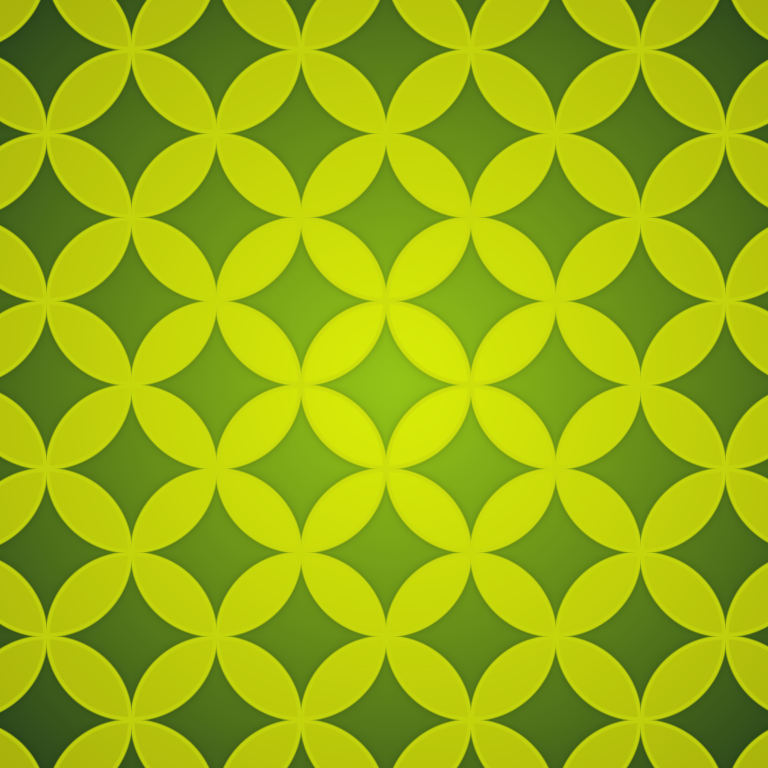
A Shadertoy shader for this pattern:

```glsl
// Interlaced circles whose overlaps form yellow petals over green, four-pointed gaps.
// A folded diagonal lattice gives the signed distance to the petals; a radial
// glow lights both layers, with a thin rim and a faint shadow along each petal.

const vec2 LATTICE_CENTER = vec2(0.5026, 0.4987);
const vec2 HALF_PERIOD = vec2(0.1105, 0.1091);
const vec2 GLOW_CENTER = vec2(0.515, 0.5);

const vec3 GREEN_BRIGHT = vec3(0.58, 0.77, 0.09);
const vec3 GREEN_DARK = vec3(0.16, 0.27, 0.11);
const vec3 PETAL_BRIGHT = vec3(0.85, 0.93, 0.03);
const vec3 PETAL_DARK = vec3(0.66, 0.70, 0.045);
const vec3 RIM_COLOR = vec3(0.78, 0.85, 0.05);

// Signed distance to the overlaps of neighbouring circles, in canvas units.
float petalDistance(vec2 p, vec2 center, vec2 halfPeriod) {
    vec2 q = (p - center) / halfPeriod;
    vec2 diagonal = 0.5 * vec2(q.x + q.y, q.x - q.y);
    vec2 f = abs(fract(diagonal + 0.5) - 0.5);

    // The second nearest circle bounds the petal; its radius is sqrt(0.5).
    vec2 toSecond = vec2(1.0 - max(f.x, f.y), min(f.x, f.y));
    float unitLength = length(halfPeriod);
    return (length(toSecond) - sqrt(0.5)) * unitLength;
}

// Falloff from 0 at the glow center to 1 near the canvas corners.
float glowFalloff(vec2 p, vec2 center, float radius) {
    return pow(min(length(p - center) / radius, 1.0), 1.15);
}

// Antialiased coverage of the region where d is negative.
float coverage(float d, float softness) {
    return 1.0 - smoothstep(-softness, softness, d);
}

void mainImage(out vec4 fragColor, in vec2 fragCoord) {
    vec2 p = fragCoord / iResolution.y;
    float softness = max(0.0016, 0.75 / iResolution.y);
    float falloff = glowFalloff(p, GLOW_CENTER, 0.7);

    // Slight outward growth fuses the petals where their tips meet.
    float d = petalDistance(p, LATTICE_CENTER, HALF_PERIOD) - 0.0014;

    // Green ground with a soft shadow beside the petals
    vec3 color = mix(GREEN_BRIGHT, GREEN_DARK, falloff);
    color *= 1.0 - 0.14 * exp(-max(d, 0.0) / 0.004);

    // Petal fill and its translucent rim
    vec3 petal = mix(PETAL_BRIGHT, PETAL_DARK, falloff);
    float rim = 1.0 - coverage(d + 0.0055, softness);
    petal = mix(petal, RIM_COLOR, 0.6 * rim);
    color = mix(color, petal, coverage(d, softness));

    fragColor = vec4(color, 1.0);
}
```
